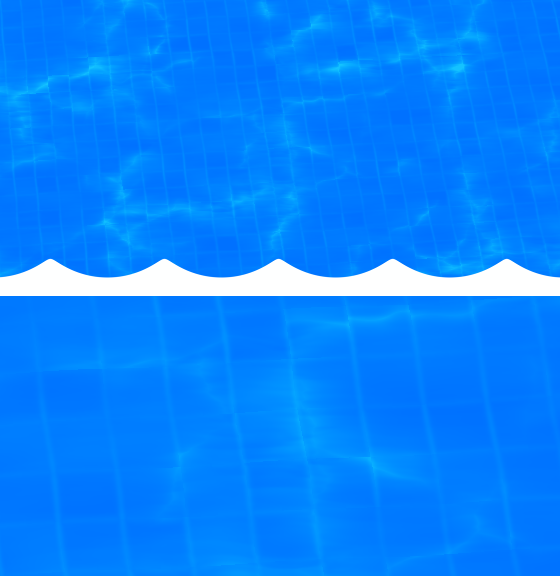
Top, the full canvas; bottom, a detail of the centre.
Give the GLSL for this texture, as a WebGL 2 fragment shader.

```glsl
#version 300 es
precision highp float;
// Sunlit pool water over slanted tiles, closed below by a white scalloped edge.

#define TILE vec2(0.073, 0.060)       // tile size, in canvas heights
#define GROUT 0.0040                  // half width of a tile joint
#define SCALLOP_PERIOD 0.4075
#define SCALLOP_CUSP 0.180            // x of the first cusp
#define SCALLOP_RADIUS 0.31
#define SCALLOP_LOW 0.009
#define CELLS vec2(1.9, 2.9)          // caustic cells per canvas height
#define DEEP vec3(0.0, 0.445, 1.0)
#define GLOW vec3(0.08, 0.76, 1.0)
#define FOAM vec3(0.995, 1.0, 1.0)

uniform vec2 u_resolution;
out vec4 outColor;

vec2 hash2(vec2 c) {
    vec2 k = vec2(dot(c, vec2(127.1, 311.7)), dot(c, vec2(269.5, 183.3)));
    return fract(sin(k) * 43758.5453);
}

// Layered sines, each octave bent by the one before; about -1 to 1.
float ripple(vec2 p) {
    float sum = 0.0, amp = 0.5, bend = 0.0;
    for (int i = 0; i < 4; i++) {
        bend = sin(p.x + 1.7 * bend) * cos(p.y - 1.3 * bend);
        sum += amp * bend;
        p = mat2(1.6, 0.5, -0.7, 1.8) * p + 2.3;
        amp *= 0.6;
    }
    return sum;
}

// Gap between the nearest two cell points: zero along the cell borders.
float cellGap(vec2 p) {
    vec2 base = floor(p), f = p - base;
    float near = 9.0, second = 9.0;
    for (int j = -1; j <= 1; j++)
    for (int i = -1; i <= 1; i++) {
        vec2 o = vec2(i, j);
        float d = length(o + 0.1 + 0.8 * hash2(base + o) - f);
        second = min(second, max(near, d));
        near = min(near, d);
    }
    return second - near;
}

// Light gathered along wavering borders, torn into flat shimmering streaks.
float caustics(vec2 p) {
    vec2 q = p - vec2(0.0, 0.24 * p.x);
    q += 0.04 * vec2(ripple(p * 7.0), ripple(p.yx * 7.0 + 4.0));
    q.x += 0.018 * ripple(p * vec2(12.0, 60.0));
    float broad = cellGap(q * CELLS + vec2(3.0, 7.0));
    float fine = cellGap(q * CELLS * 1.7 + vec2(11.0, 2.0));
    float strength = smoothstep(-0.6, 0.6, ripple(p * vec2(5.0, 7.0) + 1.0));
    float patches = smoothstep(-0.15, 0.65, ripple(p * vec2(6.0, 9.0) + 8.0));
    float light = strength * (0.34 * exp(-5.0 * broad) + 0.34 * exp(-13.0 * broad));
    light += patches * (0.14 * exp(-4.0 * fine) + 0.30 * exp(-12.0 * fine));
    return light * max(0.15, 0.88 + 0.9 * ripple(p * vec2(15.0, 46.0) + 6.0));
}

// Floor grid: the columns fan out towards the lower right.
vec2 floorGrid(vec2 p) {
    float depth = 1.0 - p.y;
    vec2 q = vec2((p.x - 0.08 * depth) / (1.0 + 0.08 * depth), p.y - 0.05 * p.x);
    q += 0.0012 * sin(p.yx * vec2(38.0, 23.0));
    return q / TILE;
}

// Tile tint and pale joints, worn unevenly.
float tiles(vec2 p, vec2 grid, vec2 rnd) {
    vec2 toJoint = (0.5 - abs(fract(grid) - 0.5)) * TILE / GROUT;
    vec2 joint = exp(-toJoint * toJoint);
    vec2 stretch = hash2(floor(grid + vec2(0.5, 0.0)) + 40.0);
    float wear = clamp(0.5 + 0.5 * stretch.x + 0.7 * ripple(p * vec2(9.0, 12.0) + 5.0), 0.2, 1.3);
    float inside = smoothstep(0.0, 3.0, min(toJoint.x, toJoint.y));
    float tint = 0.055 * (rnd.x - 0.5) - 0.05 * step(0.88, rnd.y);
    return tint * inside + wear * max(0.17 * joint.x, 0.06 * joint.y);
}

// Height of the white edge: repeated arcs with softly rounded cusps.
float scallop(float x) {
    float halfWidth = 0.5 * SCALLOP_PERIOD;
    float toCusp = (fract((x - SCALLOP_CUSP) / SCALLOP_PERIOD + 0.5) - 0.5) * SCALLOP_PERIOD;
    float a = halfWidth - length(vec2(toCusp, 0.012));
    return SCALLOP_LOW + SCALLOP_RADIUS - sqrt(SCALLOP_RADIUS * SCALLOP_RADIUS - a * a);
}

void main() {
    vec2 p = gl_FragCoord.xy / u_resolution.y;
    float pixel = 1.0 / u_resolution.y;

    // Water: each tile shifts the caustics a little, as uneven glaze does
    vec2 grid = floorGrid(p);
    vec2 rnd = hash2(floor(grid));
    float streaks = 0.06 * ripple(vec2(p.x * 9.0, (p.y - 0.06 * p.x) * 42.0));
    float swell = 0.03 * ripple(p * 3.5 + 2.0);
    float light = 0.06 + streaks + swell + tiles(p, grid, rnd);
    light = clamp(light + caustics(p + 0.022 * (rnd - 0.5)), 0.0, 1.0);
    vec3 color = mix(DEEP, GLOW, vec3(light * light * light, light, light));

    // White scalloped edge
    float edge = smoothstep(-0.7 * pixel, 0.7 * pixel, scallop(p.x) - p.y);
    outColor = vec4(mix(color, FOAM, edge), 1.0);
}
```
